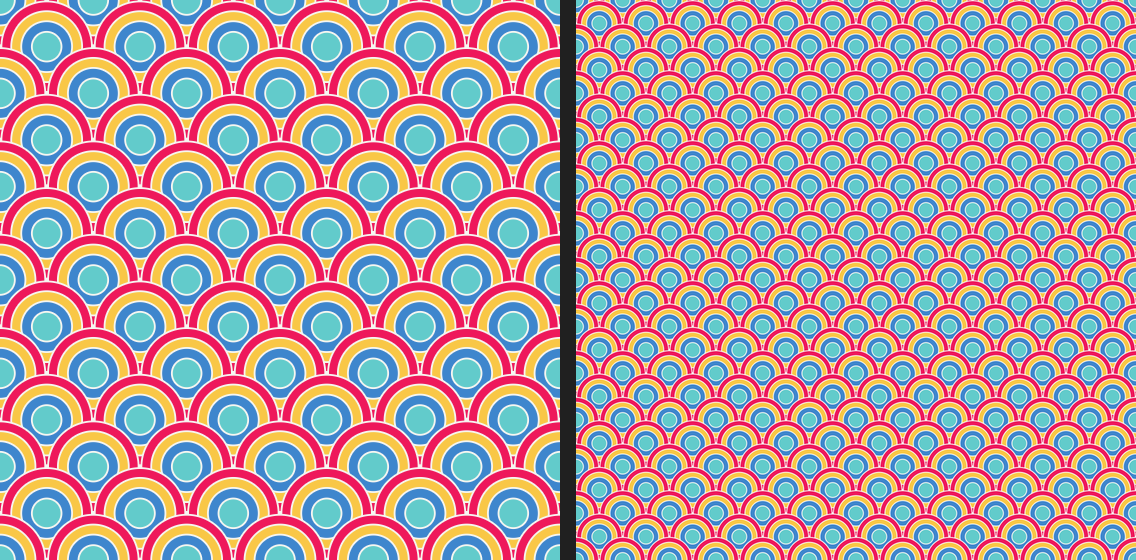
Left, the tile; right, the same tile 2 across and 2 down.
Write a three.js fragment shader that draws this pattern.

```glsl
// Overlapping fish-scale discs with concentric red, yellow, blue and teal bands
#define REPEATS 6.0
#define LINE_WIDTH 0.0195
#define RED_RADIUS 0.475
#define YELLOW_RADIUS 0.370
#define BLUE_RADIUS 0.2625
#define TEAL_RADIUS 0.149
#define WHITE vec3(0.965, 0.965, 0.945)
#define RED vec3(0.935, 0.095, 0.355)
#define YELLOW vec3(0.975, 0.780, 0.275)
#define BLUE vec3(0.245, 0.525, 0.805)
#define TEAL vec3(0.385, 0.795, 0.795)

varying vec2 vUv;

// Smooth coverage of a disc at distance d from its centre
float discCover(float d, float radius, float soft) {
  return clamp(0.5 + (radius - d) / soft, 0.0, 1.0);
}

// Filled disc with a white outline around it
vec3 outlinedDisc(vec3 base, vec3 fill, float d, float radius, float soft) {
  base = mix(base, WHITE, discCover(d, radius + LINE_WIDTH, soft));
  return mix(base, fill, discCover(d, radius, soft));
}

// One scale: nested discs from the rim to the core
vec3 drawScale(vec3 base, float d, float soft) {
  base = outlinedDisc(base, RED, d, RED_RADIUS, soft);
  base = outlinedDisc(base, YELLOW, d, YELLOW_RADIUS, soft);
  base = outlinedDisc(base, BLUE, d, BLUE_RADIUS, soft);
  return outlinedDisc(base, TEAL, d, TEAL_RADIUS, soft);
}

void main() {
  vec2 p = vUv * REPEATS;
  float soft = max(fwidth(p.x), fwidth(p.y));
  float nearestRow = floor(p.y * 2.0);
  vec3 color = WHITE;

  // Rows are half a repeat apart; lower rows cover the ones above
  for (int i = 0; i < 3; i++) {
    float row = nearestRow + 1.0 - float(i);
    float shift = 0.5 * mod(row, 2.0);
    float x = fract(p.x - shift + 0.5) - 0.5;
    float y = p.y - row * 0.5;
    color = drawScale(color, length(vec2(x, y)), soft);
  }

  gl_FragColor = vec4(color, 1.0);
}
```
